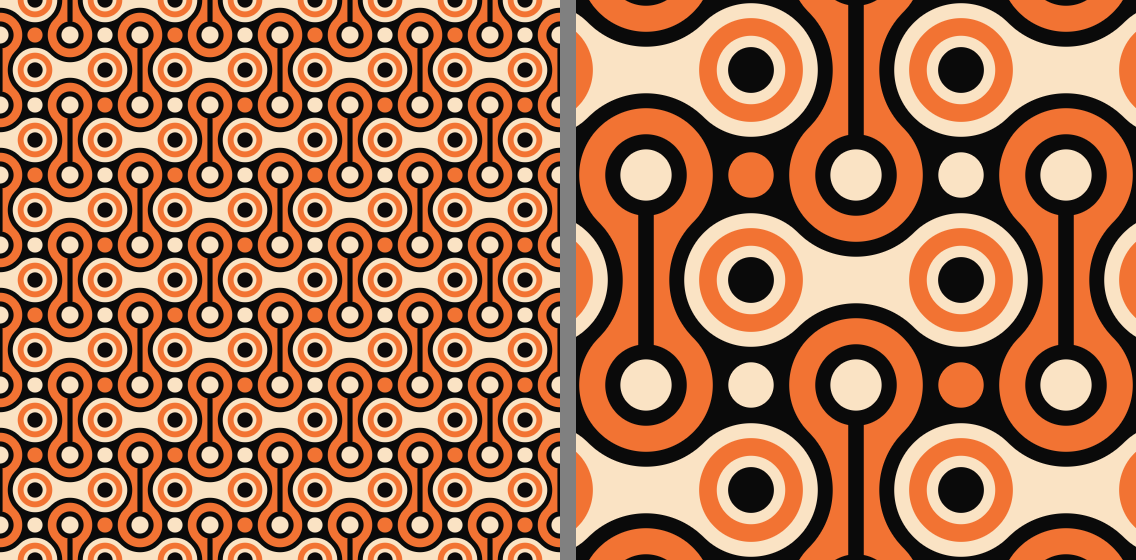
Left: the whole. Right: its middle third, enlarged.
Reproduce this pattern procedurally as a WebGL 2 fragment shader.

```glsl
#version 300 es
precision highp float;
// Interlocking orange and cream dumbbells with target rings and dots on black.

uniform vec2 u_resolution;
out vec4 fragColor;

const vec3 BLACK  = vec3(0.04, 0.04, 0.04);
const vec3 ORANGE = vec3(0.95, 0.45, 0.20);
const vec3 CREAM  = vec3(0.98, 0.89, 0.77);

// Lengths are in grid units; two units make one repeat.
const float REPEATS      = 4.0;
const float LOBE_RADIUS  = 0.318;
const float RING_OUTER   = 0.247;
const float RING_INNER   = 0.163;
const float PUPIL_RADIUS = 0.109;
const float HUB_RADIUS   = 0.194;
const float PIN_RADIUS   = 0.122;
const float ROD_HALF     = 0.037;
const float DOT_RADIUS   = 0.108;

// Offset from the nearest grid point whose coordinates have an even sum.
vec2 foldChecker(vec2 p) {
    vec2 q = vec2(p.x + p.y, p.x - p.y);
    q -= 2.0 * floor(0.5 * q + 0.5);
    return 0.5 * vec2(q.x + q.y, q.x - q.y);
}

// Horizontal dumbbell: two round lobes joined by tangent concave arcs.
float dumbbell(vec2 p) {
    p = abs(p);
    float neckRadius = sqrt(0.5) - LOBE_RADIUS;
    return p.x + p.y < 0.5
        ? neckRadius - length(p - vec2(0.0, 0.5))
        : length(p - vec2(0.5, 0.0)) - LOBE_RADIUS;
}

// Distance to the nearer lobe centre.
float lobeDistance(vec2 p) {
    return length(vec2(abs(p.x) - 0.5, p.y));
}

// Antialiased coverage of a signed distance.
float fill(float d, float pixel) {
    return clamp(0.5 - d / pixel, 0.0, 1.0);
}

void main() {
    float units = 2.0 * REPEATS;
    vec2 grid = units * gl_FragCoord.xy / u_resolution;
    float pixel = units / min(u_resolution.x, u_resolution.y);
    vec3 color = BLACK;

    // Small dots in the gaps, alternating in colour
    vec2 cell = floor(grid);
    float parity = mod(cell.x + cell.y, 2.0);
    float dotEdge = length(grid - cell - 0.5) - DOT_RADIUS;
    color = mix(color, mix(CREAM, ORANGE, parity), fill(dotEdge, pixel));

    // Horizontal cream dumbbells with targets
    vec2 across = foldChecker(grid);
    float eye = lobeDistance(across);
    color = mix(color, CREAM, fill(dumbbell(across), pixel));
    color = mix(color, ORANGE, fill(eye - RING_OUTER, pixel));
    color = mix(color, CREAM, fill(eye - RING_INNER, pixel));
    color = mix(color, BLACK, fill(eye - PUPIL_RADIUS, pixel));

    // Vertical orange dumbbells with a rod between two hubs
    vec2 upright = foldChecker(grid + vec2(1.0, 0.0)).yx;
    float hub = lobeDistance(upright);
    float rod = max(abs(upright.y) - ROD_HALF, abs(upright.x) - 0.5);
    color = mix(color, ORANGE, fill(dumbbell(upright), pixel));
    color = mix(color, BLACK, fill(min(rod, hub - HUB_RADIUS), pixel));
    color = mix(color, CREAM, fill(hub - PIN_RADIUS, pixel));

    fragColor = vec4(color, 1.0);
}
```
